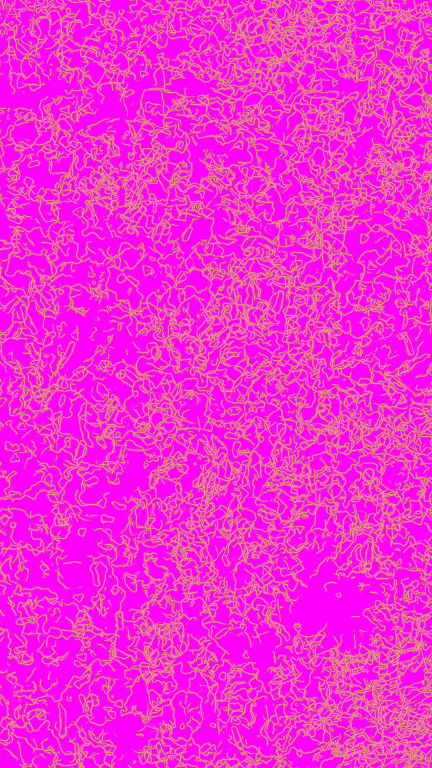
Reproduce this texture procedurally as a Shadertoy shader.

```glsl
const float LINE_RADIUS = 0.00206;
const float TAU = 6.28318;

float hash(vec2 p) {
    return fract(sin(dot(p, vec2(127.1, 311.7))) * 43758.5453);
}

vec2 hash2(vec2 p) {
    return vec2(hash(p), hash(p + 57.3));
}

mat2 rotation(float angle) {
    float c = cos(angle), s = sin(angle);
    return mat2(c, s, -s, c);
}

float noise(vec2 p) {
    vec2 cell = floor(p), f = fract(p);
    f = f * f * (3.0 - 2.0 * f);
    float low = mix(hash(cell), hash(cell + vec2(1, 0)), f.x);
    float high = mix(hash(cell + vec2(0, 1)), hash(cell + vec2(1, 1)), f.x);
    return mix(low, high, f.y);
}

// Fine displacement that makes the lines ragged
vec2 ragged(vec2 p, float amount) {
    vec2 q = p * 135.0;
    return p + amount * (vec2(noise(q), noise(q + 40.0)) - 0.5);
}

// Soft line profile with a thin crest, from distance to ink
float ink(float dist) {
    return pow(max(0.0, 1.0 - dist / LINE_RADIUS), 1.35);
}

float field(vec2 p, vec2 scale, float seed) {
    vec2 q = rotation(seed * 1.7) * (ragged(p, 0.005) * scale) + seed * 17.0;
    return noise(q) + 0.4 * noise(q * 2.6 + 5.0) - 0.7;
}

// Level line of the field, kept at constant width and broken into pieces
float contour(vec2 p, vec2 scale, float seed, float density) {
    const float STEP = 0.0006;
    float v = field(p, scale, seed);
    vec2 slope = vec2(field(p + vec2(STEP, 0), scale, seed),
                      field(p + vec2(0, STEP), scale, seed)) - v;
    float dist = abs(v) * STEP / (length(slope) + 1e-6);
    float gaps = noise(p * scale * 0.6 + seed * 31.0) - 1.0 + density;
    return ink(dist) * smoothstep(0.0, 0.06, gaps);
}

// Scattered short strokes; some become narrow outlined slivers
float strokes(vec2 p, float scale, float seed, float density) {
    vec2 q = p * scale, base = floor(q);
    float result = 0.0;
    for (int y = -1; y <= 1; y++)
    for (int x = -1; x <= 1; x++) {
        vec2 cell = base + vec2(x, y);
        vec2 key = cell + seed * 43.0;
        vec2 r = hash2(key + 11.0);
        vec2 local = rotation(r.x * TAU) * (q - cell - hash2(key));
        local.y += 0.5 * (r.y - 0.5) * local.x * local.x;
        float halfLength = mix(0.12, 0.7, r.y * r.y);
        local.x -= clamp(local.x, -halfLength, halfLength);
        float dist = length(local) / scale;
        if (hash(key + 23.0) < 0.2) dist = abs(dist - 0.0036);
        result = max(result, ink(dist) * step(hash(key + 37.0), density));
    }
    return result;
}

// Sparse small wobbly loops, some with a dot inside
float loops(vec2 p, float scale, float seed) {
    vec2 q = p * scale, cell = floor(q);
    vec2 key = cell + seed * 29.0;
    vec2 local = (q - cell - mix(vec2(0.3), vec2(0.7), hash2(key))) / scale;
    float radius = mix(0.0025, 0.007, hash(key + 3.0));
    float wobble = 1.0 + 0.2 * sin(3.0 * atan(local.y, local.x + 1e-6) + key.x);
    float dist = length(local);
    float ring = ink(abs(dist - radius * wobble));
    float dotInk = ink(dist) * step(0.005, radius);
    return max(ring, dotInk) * step(hash(key + 7.0), 0.45);
}

vec3 palette(float t) {
    return vec3(0.90 + 0.095 * pow(1.0 - t, 3.0),
                0.63 * t,
                mix(0.985, 0.47, pow(t, 0.8)));
}

void mainImage(out vec4 fragColor, in vec2 fragCoord) {
    vec2 p = fragCoord / iResolution.y;

    // Crowded and open regions
    float density = 0.6 + 0.3 * (noise(p * 9.0 + 3.0) - 0.5) + 0.12 * (p.x - 0.28);
    density -= 0.4 * smoothstep(0.07, 0.025, length(p - vec2(0.44, 0.21)));

    // Long outlines, then finer curls and strokes
    float lines = 0.0;
    for (int i = 0; i < 3; i++) {
        float seed = float(i) + 1.0;
        lines = max(lines, contour(p, vec2(30.0 + 5.0 * seed), seed, density));
    }
    vec2 rough = ragged(p, 0.0045);
    for (int i = 0; i < 2; i++) {
        float seed = float(i) + 5.0;
        float curlScale = 64.0 + 28.0 * float(i);
        lines = max(lines, contour(p, vec2(curlScale), seed, density - 0.1));
        lines = max(lines, strokes(rough, 27.0 + 2.0 * seed, seed, density));
    }
    lines = max(lines, loops(rough, 24.0, 9.0));

    // Tight slanted hatching in the lower right corner
    float corner = smoothstep(0.22, 0.06, length((p - vec2(0.56, 0.03)) * vec2(1.0, 1.3)));
    vec2 slanted = rotation(-0.4) * p;
    lines = max(lines, contour(slanted, vec2(50.0, 150.0), 0.0, corner));

    fragColor = vec4(palette(lines), 1.0);
}
```
